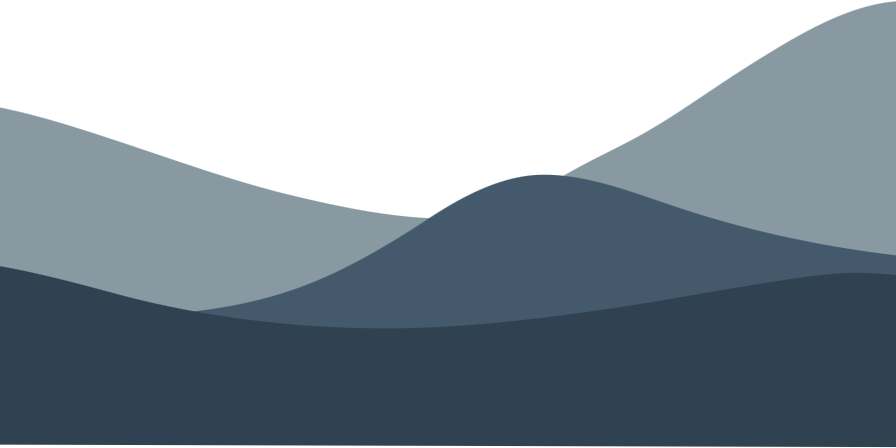
Reproduce this background procedurally as a Shadertoy shader.

```glsl
// Three flat layers of rolling hills under a white sky.
// Each ridge is a chain of cubic Hermite arcs through a few knots, filled
// below with a smoothed edge and painted from the farthest to the nearest.

const int KNOTS = 8;

// Height of a ridge at x; each knot holds position, height and slope.
float ridgeHeight(float x, vec3 knots[KNOTS]) {
    float height = knots[0].y;
    for (int i = 0; i < KNOTS - 1; i++) {
        vec3 a = knots[i], b = knots[i + 1];
        if (x < a.x) break;
        float span = b.x - a.x;
        float t = clamp((x - a.x) / span, 0.0, 1.0);
        float s = 1.0 - t;
        height = mix(a.y, b.y, t * t * (3.0 - 2.0 * t))
               + span * t * s * (a.z * s - b.z * t);
    }
    return height;
}

// Coverage of the area below an edge, softened over one pixel.
float below(float y, float edge) {
    float d = y - edge;
    return clamp(0.5 - d / fwidth(d), 0.0, 1.0);
}

void mainImage(out vec4 fragColor, in vec2 fragCoord) {
    vec2 p = fragCoord / iResolution.xy;

    // Far hills: a wide valley climbing to a summit on the right
    float farRidge = ridgeHeight(p.x, vec3[KNOTS](
        vec3(0.0, 0.760, -0.40), vec3(0.130, 0.686, -0.66),
        vec3(0.3255, 0.564, -0.48), vec3(0.479, 0.513, -0.10),
        vec3(0.630, 0.609, 1.16), vec3(0.710, 0.693, 1.08),
        vec3(0.833, 0.850, 1.26), vec3(1.0, 0.997, 0.16)));

    // Middle hill: a single crest right of the centre
    float middleRidge = ridgeHeight(p.x, vec3[KNOTS](
        vec3(0.0, 0.260, 0.10), vec3(0.120, 0.285, 0.20),
        vec3(0.217, 0.305, 0.24), vec3(0.333, 0.3575, 0.72),
        vec3(0.479, 0.513, 1.32), vec3(0.607, 0.610, 0.0),
        vec3(0.749, 0.542, -0.68), vec3(1.0, 0.430, -0.24)));

    // Near ground: a shallow bowl
    float nearRidge = ridgeHeight(p.x, vec3[KNOTS](
        vec3(0.0, 0.406, -0.36), vec3(0.130, 0.344, -0.54),
        vec3(0.217, 0.305, -0.36), vec3(0.430, 0.267, 0.0),
        vec3(0.677, 0.310, 0.29), vec3(0.872, 0.374, 0.30),
        vec3(0.957, 0.391, 0.0), vec3(1.0, 0.386, -0.18)));

    // Paint from back to front
    vec3 white = vec3(1.0);
    vec3 color = mix(white, vec3(0.535, 0.600, 0.637), below(p.y, farRidge));
    color = mix(color, vec3(0.265, 0.353, 0.425), below(p.y, middleRidge));
    color = mix(color, vec3(0.188, 0.254, 0.318), below(p.y, nearRidge));

    // Thin white sliver along the slightly tilted bottom edge
    color = mix(color, white, below(p.y, mix(0.0075, 0.002, p.x)));

    fragColor = vec4(color, 1.0);
}
```
